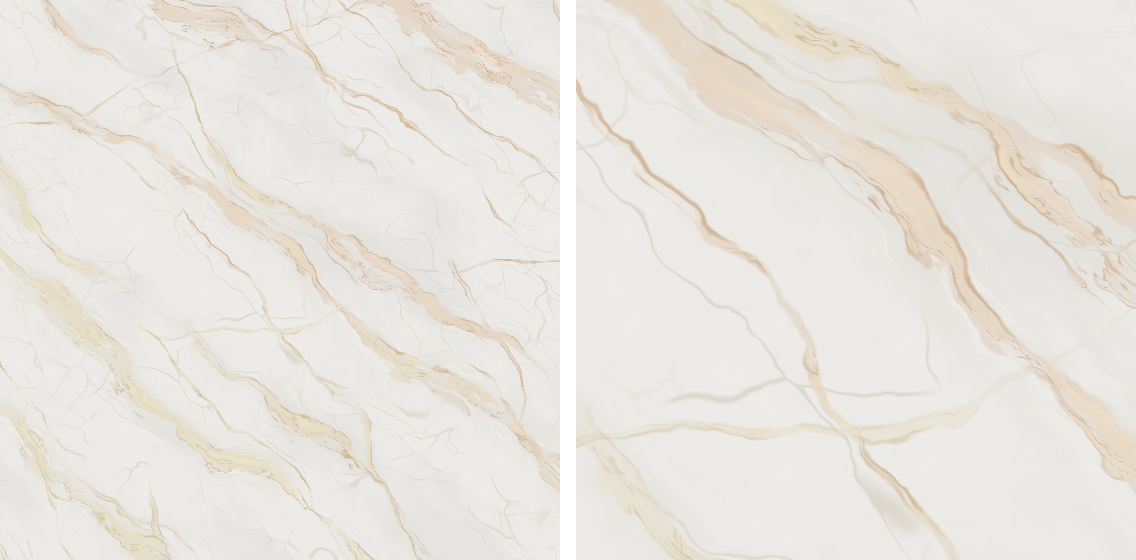
Left: the whole. Right: its middle third, enlarged.
This texture is drawn by a WebGL 2 fragment shader. Its source:

```glsl
#version 300 es
precision highp float;
// White marble crossed by ragged diagonal gold and peach veins with fine broken cracks.

uniform vec2 u_resolution;
out vec4 fragColor;

const vec3 STONE = vec3(0.928, 0.922, 0.912);
const vec3 CLOUD = vec3(0.885, 0.882, 0.872);
const vec3 HALO = vec3(0.888, 0.875, 0.845);
const vec3 GOLD = vec3(0.895, 0.862, 0.755);
const vec3 PEACH = vec3(0.895, 0.828, 0.750);
const vec3 GOLD_RIM = vec3(0.77, 0.67, 0.46);
const vec3 PEACH_RIM = vec3(0.77, 0.60, 0.44);
const vec3 HAIRLINE = vec3(0.80, 0.77, 0.69);
const float MAIN_ANGLE = -0.64;
const float MAIN_WIDTH = 0.032;
const float BRANCH_WIDTH = 0.008;
const float THREAD_WIDTH = 0.004;
const float SPREAD = 1.5;       // width of the band that holds the veins
const float SOFTNESS = 0.0014;  // smallest edge blur

float hash(vec2 p) {
    p = fract(p * vec2(0.1031, 0.1130));
    p += dot(p, p.yx + 33.33);
    return fract((p.x + p.y) * p.x * 17.31);
}

float noise(vec2 p) {
    vec2 cell = floor(p), f = fract(p);
    f = f * f * (3.0 - 2.0 * f);
    return mix(mix(hash(cell), hash(cell + vec2(1, 0)), f.x),
               mix(hash(cell + vec2(0, 1)), hash(cell + vec2(1, 1)), f.x), f.y);
}

float fbm(vec2 p) {
    float sum = 0.0, gain = 0.533;
    for (int i = 0; i < 4; i++) {
        sum += gain * noise(p);
        p = mat2(1.6, 1.2, -1.2, 1.6) * p + 7.7;
        gain *= 0.5;
    }
    return sum;
}

// Gap between the two nearest cell points: zero on the cell borders.
float cellBorder(vec2 p) {
    vec2 cell = floor(p);
    float near = 9.0, next = 9.0;
    for (int y = -1; y <= 1; y++)
    for (int x = -1; x <= 1; x++) {
        vec2 c = cell + vec2(x, y);
        float d = length(c + vec2(hash(c + 50.0), hash(c + 91.0)) - p);
        next = min(next, max(near, d));
        near = min(near, d);
    }
    return next - near;
}

// Layered sines that bend the centre of a vein.
float wander(float t, float id) {
    return 0.022 * sin(t * 6.0 + id * 2.4) + 0.010 * sin(t * 15.0 + id * 5.1)
         + 0.004 * sin(t * 37.0 + id * 3.7);
}

void addVeins(inout vec3 color, vec2 p, float angle, int count, float width, float seed) {
    vec2 dir = vec2(cos(angle), sin(angle));
    float along = dot(p, dir), across = dot(p, vec2(-dir.y, dir.x));
    float blur = max(SOFTNESS, 0.7 / u_resolution.y);
    for (int i = 0; i < count; i++) {
        float id = float(i) + seed;
        float jitter = hash(vec2(id, seed + 3.0)) - 0.5;
        float centre = ((float(i) + 0.5 + 0.7 * jitter) / float(count) - 0.5) * SPREAD;
        float offset = across - centre - (0.22 * centre + 0.12 * jitter) * along - wander(along, id);
        if (abs(offset) > 0.12) continue;

        // Swelling, ragged outline
        float presence = smoothstep(0.25, 0.5, noise(vec2(along * 2.8 + id * 7.3, id * 3.1)));
        float swell = noise(vec2(along * 7.0 + id * 4.7, id * 9.1));
        float halfWidth = width * presence * (0.1 + 0.95 * swell * swell);
        float ragged = fbm(vec2(along * 26.0, offset * 75.0) + id * 5.0) - 0.5;
        float d = abs(offset + ragged * (0.007 + 0.8 * halfWidth))
                - halfWidth * (1.0 + 2.2 * ragged);

        // Tint, lengthwise streaks and pale islands
        float warmth = smoothstep(-0.3, 0.25, dot(p, vec2(0.6)) + 0.6 * (noise(p * 5.0 + id) - 0.5));
        float streak = fbm(vec2(along * 12.0, offset * 150.0 + ragged * 3.0) + id * 11.0);
        float island = smoothstep(0.55, 0.64, fbm(vec2(along * 13.0, offset * 55.0) + id * 2.0));
        float body = (1.0 - smoothstep(-blur, blur * 1.5, d)) * presence;
        float fill = body * (1.0 - 0.8 * island) * mix(0.6, 1.0, smoothstep(0.35, 0.6, streak));
        vec3 rimColor = mix(GOLD_RIM, PEACH_RIM, warmth);
        vec3 tint = mix(GOLD, PEACH, warmth) + 0.12 * (streak - 0.5);

        // Streaky pale margin and broken dark lines
        float wide = smoothstep(0.001, 0.010, halfWidth);
        float margin = exp(-max(d, 0.0) / 0.017) * presence * wide * smoothstep(0.28, 0.55, streak);
        float crease = 1.0 - smoothstep(0.0, 0.03, abs(streak - 0.47));
        crease *= smoothstep(0.4, 0.65, noise(vec2(along * 24.0, offset * 60.0) + id));
        float rimNoise = smoothstep(0.38, 0.72, fbm(vec2(along * 22.0, sign(offset) * 4.0 + id * 6.0)));
        float rim = (1.0 - smoothstep(0.0, blur * 1.6, abs(d))) * rimNoise * presence;
        color = mix(color, HALO, 0.85 * margin);
        color = mix(color, tint, 0.9 * fill);
        color = mix(color, rimColor, max(0.5 * crease * body, 0.62 * rim));
    }
}

// Broken thin lines on stretched cell borders.
float cracks(vec2 p, float thickness, float mask) {
    return (1.0 - smoothstep(0.0, thickness, cellBorder(p))) * smoothstep(0.46, 0.66, mask);
}

void main() {
    vec2 p = gl_FragCoord.xy / u_resolution.y - 0.5;
    vec2 warp = vec2(fbm(p * 5.0 + 3.0), fbm(p * 5.0 + 19.0)) - 0.5;
    vec2 fine = vec2(fbm(p * 32.0 + 5.0), fbm(p * 32.0 + 27.0)) - 0.5;
    vec2 q = p + 0.07 * warp + 0.014 * fine;
    float c = cos(MAIN_ANGLE), s = sin(MAIN_ANGLE);
    vec2 grain = vec2(c * q.x + s * q.y, c * q.y - s * q.x);

    // Soft grey clouds and wisps
    float cloud = smoothstep(0.5, 0.78, fbm(grain * vec2(5.0, 12.0) + 31.0));
    vec3 color = mix(STONE, CLOUD, 0.65 * cloud) + 0.010 * (fbm(p * 70.0) - 0.5);

    // Hairline cracks at two sizes
    float coarse = cracks(grain * vec2(5.0, 12.0) + 1.2 * warp + 40.0, 0.035, fbm(p * 13.0 + 12.0));
    float small = cracks(grain * vec2(11.0, 20.0) + 1.5 * warp + 70.0, 0.055, fbm(p * 9.0 + 55.0));
    color = mix(color, HAIRLINE, max(0.5 * coarse, 0.32 * small));

    // Threads and branches first, then the broad diagonal veins
    addVeins(color, q, MAIN_ANGLE - 0.1, 8, THREAD_WIDTH, 64.0);
    addVeins(color, q, -1.1, 5, BRANCH_WIDTH, 21.0);
    addVeins(color, q, 0.2, 3, BRANCH_WIDTH, 43.0);
    addVeins(color, q, MAIN_ANGLE, 9, MAIN_WIDTH, 5.0);
    fragColor = vec4(color, 1.0);
}
```
